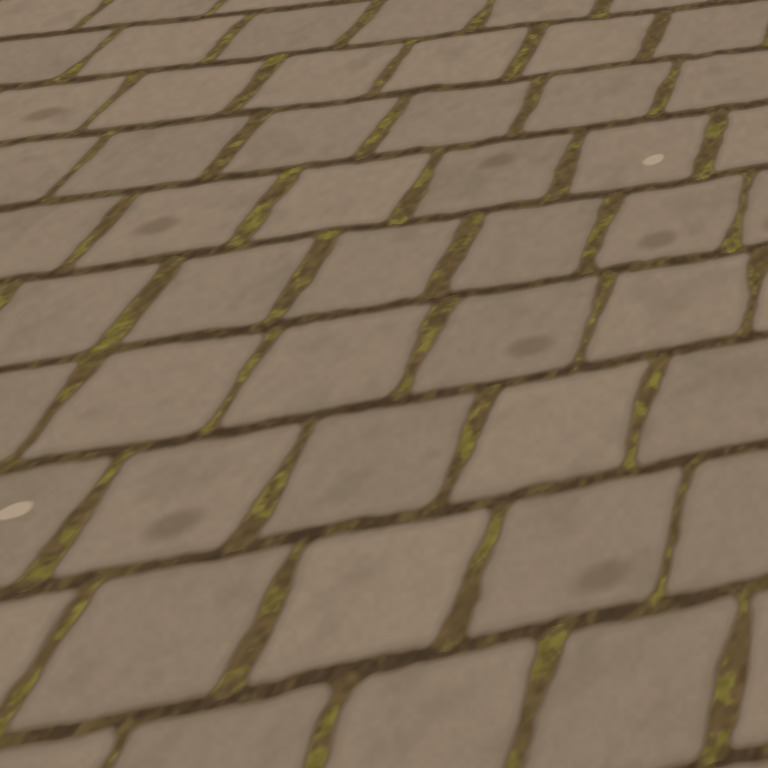
Write a Shadertoy shader that draws this texture.

```glsl
// Weathered paving stones in running bond, seen at a slant, with mossy joints.

const vec3 STONE = vec3(0.545, 0.475, 0.402);
const vec3 STONE_DARK = vec3(0.48, 0.42, 0.35);
const vec3 WORN_EDGE = vec3(0.41, 0.34, 0.27);
const vec3 EARTH = vec3(0.38, 0.31, 0.20);
const vec3 SHADOW = vec3(0.29, 0.23, 0.165);
const vec3 MOSS = vec3(0.46, 0.42, 0.20);
const vec3 LEAF = vec3(0.70, 0.62, 0.52);

const float TILT = 0.5125;         // perspective shrink up the canvas
const float VANISH_X = 1.28;       // where the side joints converge
const float STONE_PITCH = 0.295;   // stone length on the ground
const float ASPECT = 1.35;         // stone length over height
const float BED_JOINT = 0.036;     // half width of joints between rows
const float SIDE_JOINT_MIN = 0.022;
const float SIDE_JOINT_MAX = 0.085;
const float CORNER = 0.09;
const float WOBBLE = 0.055;
const float BLUR = 0.003;          // edge softness on the canvas
const float STAIN_CHANCE = 0.14;
const float LEAF_CHANCE = 0.04;

// Per row from the bottom: position of one joint, length of the stones
const int FIRST_ROW = -2;
const vec2 ROWS[11] = vec2[11](
    vec2(-2.50, 0.90), vec2(-2.98, 0.90), vec2(-3.53, 0.955),
    vec2(-3.85, 0.94), vec2(-3.44, 0.98), vec2(-3.55, 0.92),
    vec2(-4.07, 1.005), vec2(-4.62, 1.03), vec2(-4.89, 1.027),
    vec2(-5.47, 1.023), vec2(-6.88, 1.03));

float hash(vec2 p) {
    return fract(sin(dot(p, vec2(127.1, 311.7))) * 43758.5);
}

float noise(vec2 p) {
    vec2 i = floor(p), f = fract(p);
    f = f * f * (3.0 - 2.0 * f);
    return mix(mix(hash(i), hash(i + vec2(1, 0)), f.x),
               mix(hash(i + vec2(0, 1)), hash(i + vec2(1, 1)), f.x), f.y);
}

float fbm(vec2 p) {
    return 0.55 * noise(p) + 0.3 * noise(p * 2.1 + 7.3) + 0.15 * noise(p * 4.3 + 3.1);
}

float roundedBox(vec2 p, vec2 halfSize, float radius) {
    vec2 q = abs(p) - halfSize + radius;
    return length(max(q, 0.0)) + min(max(q.x, q.y), 0.0) - radius;
}

// Soft ellipse of 1 inside, 0 outside
float blob(vec2 p, vec2 size, float softness) {
    return 1.0 - smoothstep(1.0 - softness, 1.0 + softness, length(p / size));
}

void mainImage(out vec4 fragColor, in vec2 fragCoord) {
    vec2 uv = fragCoord / iResolution.xy;

    // Project the canvas onto the ground; one row is one unit of y
    float depth = 1.0 - TILT * uv.y;
    vec2 ground = vec2((uv.x - VANISH_X) / STONE_PITCH,
                       4.481 * uv.y - 0.9635 * uv.x - 0.134) / depth;
    vec2 plane = ground * vec2(ASPECT, 1.0);
    float soft = 4.0 * max(BLUR, 1.0 / iResolution.y) / (depth * depth);

    // Uneven outlines
    vec2 bent = ground + WOBBLE * (vec2(fbm(plane * 4.0), fbm(plane * 4.0 + 31.0)) - 0.5);
    bent.y += 0.05 * (noise(plane * 1.3 + 11.0) - 0.5);

    // Find the stone within its row
    float row = floor(bent.y);
    vec2 bond = ROWS[clamp(int(row) - FIRST_ROW, 0, 10)];
    float along = (bent.x - bond.x) / bond.y;
    vec2 id = vec2(floor(along), row);
    vec2 cell = vec2(ASPECT * bond.y, 1.0);
    vec2 p = (vec2(fract(along), fract(bent.y)) - 0.5) * cell;

    float sideJoint = mix(SIDE_JOINT_MIN, SIDE_JOINT_MAX,
                          smoothstep(0.2, 0.8, noise(plane * 1.7 + 5.0)));
    float bedJoint = BED_JOINT * (0.7 + 0.6 * noise(plane * 2.3));
    vec2 halfSize = 0.5 * cell - vec2(sideJoint, bedJoint);
    float d = roundedBox(p, halfSize, CORNER);

    // Stone face: tone per stone, mottling, grain and darkened rim
    float mottle = fbm(plane * 3.0 + 17.0);
    vec3 stone = mix(STONE, STONE_DARK, 0.5 * smoothstep(0.5, 0.85, mottle));
    stone *= 1.0 + 0.05 * (hash(id + 4.0) - 0.5) + 0.035 * (noise(uv * 120.0) - 0.5)
                 + 0.03 * (noise(plane * 13.0) - 0.5);
    stone = mix(stone, STONE_DARK, 0.6 * smoothstep(-0.10, -0.03, d));
    stone = mix(stone, WORN_EDGE, smoothstep(-0.045, 0.0, d));

    // Rare stains and fallen leaves
    vec2 offset = p - 0.55 * (vec2(hash(id + 9.0), hash(id + 23.0)) - 0.5);
    float stain = step(hash(id + 41.0), STAIN_CHANCE) * blob(offset, vec2(0.16, 0.10), 0.5);
    float leaf = step(hash(id + 67.0), LEAF_CHANCE) * blob(offset, vec2(0.10, 0.07), 0.25);
    stone = mix(stone, WORN_EDGE, 0.55 * stain);
    stone = mix(stone, LEAF, 0.85 * leaf);

    // Joints: shaded between rows, earthy and mossy between neighbours
    vec2 gap = abs(p) - halfSize;
    float side = smoothstep(-0.04, 0.04, gap.x - gap.y);
    float clump = fbm(plane * 8.0 + 53.0);
    vec3 joint = mix(SHADOW, EARTH, mix(0.55 * smoothstep(0.4, 0.7, clump), 0.9, side));
    joint = mix(joint, MOSS, smoothstep(0.45, 0.72, clump) * mix(0.2, 0.9, side));
    joint *= 0.88 + 0.24 * noise(plane * 19.0);

    vec3 color = mix(stone, joint, smoothstep(-soft, soft, d));
    fragColor = vec4(color, 1.0);
}
```
